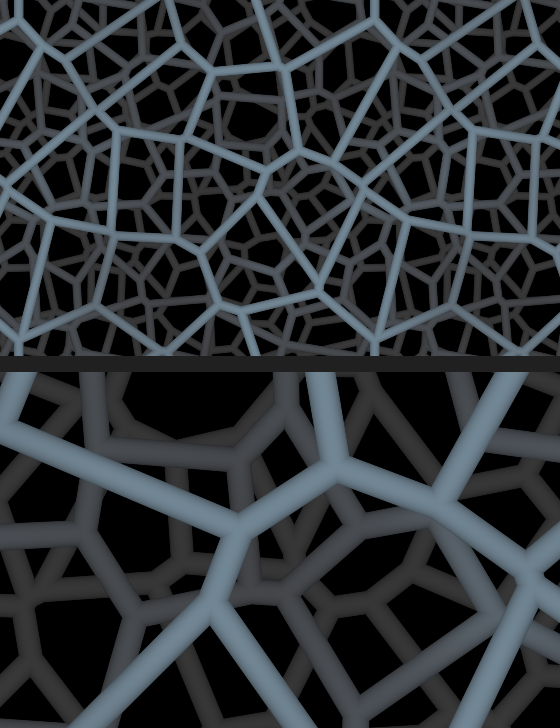
Top, the full canvas; bottom, a detail of the centre.
This pattern is drawn by a WebGL 1 fragment shader. Its source:

```glsl
precision highp float;
uniform vec2 u_resolution;

#define LAYERS 3
#define FAR_RADIUS 0.0108
#define NEAR_RADIUS 0.0142
#define DEPTH_WAVE 0.5
#define WAVE_CELLS 4.0
#define RIM_SHADE 0.52
#define FAR_COLOR vec3(0.215, 0.212, 0.212)
#define MID_COLOR vec3(0.285, 0.298, 0.318)
#define NEAR_COLOR vec3(0.445, 0.525, 0.580)

vec2 hash2(vec2 p) {
  vec2 q = vec2(dot(p, vec2(127.1, 311.7)), dot(p, vec2(269.5, 183.3)));
  return fract(sin(q) * 43758.5453);
}

// Random site offset, repeating every period cells
vec2 site(vec2 cell, float period, float seed) {
  return hash2(mod(cell, period) + seed);
}

// Smooth value noise with the same repeat
float wave(vec2 p, float period, float seed) {
  vec2 i = floor(p), f = fract(p);
  f = f * f * (3.0 - 2.0 * f);
  float a = site(i, period, seed).x;
  float b = site(i + vec2(1.0, 0.0), period, seed).x;
  float c = site(i + vec2(0.0, 1.0), period, seed).x;
  float d = site(i + vec2(1.0, 1.0), period, seed).x;
  return mix(mix(a, b, f.x), mix(c, d, f.x), f.y);
}

// Distance to the nearest Voronoi border
float borderDistance(vec2 p, float period, float seed) {
  vec2 home = floor(p), f = fract(p);
  vec2 nearestCell = vec2(0.0), nearest = vec2(0.0);
  float best = 16.0;
  for (int j = -1; j <= 1; j++) {
    for (int i = -1; i <= 1; i++) {
      vec2 cell = vec2(float(i), float(j));
      vec2 r = cell + site(home + cell, period, seed) - f;
      float d = dot(r, r);
      if (d < best) {
        best = d;
        nearest = r;
        nearestCell = cell;
      }
    }
  }
  float border = 8.0;
  for (int j = -2; j <= 2; j++) {
    for (int i = -2; i <= 2; i++) {
      vec2 cell = nearestCell + vec2(float(i), float(j));
      vec2 r = cell + site(home + cell, period, seed) - f;
      vec2 across = r - nearest;
      if (dot(across, across) > 0.00001)
        border = min(border, dot(0.5 * (nearest + r), normalize(across)));
    }
  }
  return border;
}

// Haze: warm grey far away, steel blue close by
vec3 depthColor(float depth) {
  vec3 c = mix(FAR_COLOR, MID_COLOR, smoothstep(0.0, 0.5, depth));
  return mix(c, NEAR_COLOR, smoothstep(0.45, 0.95, depth));
}

void main() {
  vec2 uv = gl_FragCoord.xy / u_resolution.y;
  float pixel = 1.0 / u_resolution.y;
  vec3 color = vec3(0.0);
  float alpha = 0.0, top = -1.0;

  // Nets of round bars, from the fine far one to the coarse near one
  for (int k = 0; k < LAYERS; k++) {
    float layer = float(k);
    float cells = k == 0 ? 9.0 : (k == 1 ? 6.0 : 4.0);
    float seed = 17.0 * layer + 5.0;
    float lift = wave(uv * WAVE_CELLS, WAVE_CELLS, seed + 71.0) - 0.5;
    float depth = 0.08 + 0.42 * layer + DEPTH_WAVE * lift;

    float radius = mix(FAR_RADIUS, NEAR_RADIUS, clamp(depth, 0.0, 1.0));
    float d = borderDistance(uv * cells + 0.37 * layer, cells, seed) / cells;
    float cover = 1.0 - smoothstep(radius - 0.5 * pixel, radius + 0.5 * pixel, d);
    float t = min(d / radius, 1.0);
    float bulge = sqrt(1.0 - t * t);
    vec3 bar = depthColor(depth) * mix(RIM_SHADE, 1.0, bulge);

    // Nearer bars cover, farther ones show through the gaps
    float height = depth + 0.06 * bulge;
    if (height > top) color = mix(color, bar, cover);
    else color += (1.0 - alpha) * cover * bar;
    alpha += cover * (1.0 - alpha);
    if (cover > 0.5) top = max(top, height);
  }
  gl_FragColor = vec4(color, 1.0);
}
```
